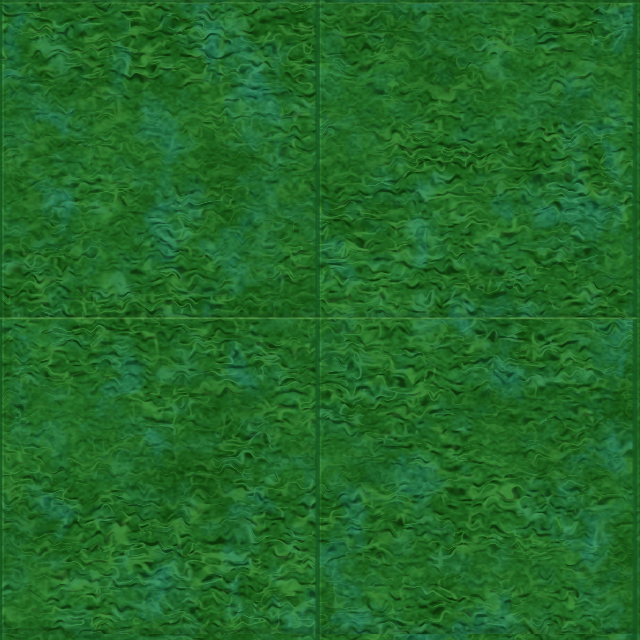
A WebGL 2 fragment shader for this texture:

```glsl
#version 300 es
precision highp float;
// Mossy green tiles, two across and two down, covered in short wavy fibres.
// Warped, flattened noise gives lit relief and thin crests; torn teal stains
// partly recur down each column, with dark upright and pale level seams.
uniform vec2 u_resolution;
out vec4 outColor;

float hash(vec2 p) {
  vec3 q = fract(p.xyx * 0.1031);
  q += dot(q, q.yzx + 33.33);
  return fract((q.x + q.y) * q.z);
}

float noise(vec2 p) {
  vec2 cell = floor(p), f = fract(p);
  f = f * f * (3.0 - 2.0 * f);
  return mix(mix(hash(cell), hash(cell + vec2(1, 0)), f.x),
             mix(hash(cell + vec2(0, 1)), hash(cell + vec2(1, 1)), f.x), f.y);
}

float fbm(vec2 p) {
  float sum = 0.0, weight = 0.5;
  for (int i = 0; i < 4; i++) {
    sum += weight * noise(p);
    p = mat2(0.8, 0.6, -0.6, 0.8) * p * 2.03 + 17.3;
    weight *= 0.5;
  }
  return sum / 0.9375;
}

// Bends the fibres so that they rise and fall along their length.
vec2 bend(vec2 p) {
  return p + 0.012 * (vec2(noise(p * 37.0), noise(p * 41.0 + 40.0)) - 0.5)
           + vec2(0.0, 0.011) * (noise(p * vec2(85, 70) + 9.0) - 0.5);
}

float fibreHeight(vec2 p) {
  return 0.55 * noise(p * vec2(44, 115)) + 0.45 * noise(p * vec2(95, 200) + 31.0);
}

// Thin broken crests along the middle level of a flattened noise field.
float crest(vec2 p, vec2 scale) {
  float level = abs(noise(p * scale) - 0.5);
  return (1.0 - smoothstep(0.02, 0.17, level))
       * smoothstep(0.35, 0.7, noise(p * scale * vec2(0.8, 0.55) + 71.0));
}

void main() {
  vec2 uv = gl_FragCoord.xy / u_resolution;

  // Tile index and signed distance to the nearest seam.
  vec2 size = vec2(0.496, 0.4925);
  vec2 grid = (uv - vec2(0.496, 0.5026)) / size;
  vec2 tile = floor(grid);
  vec2 seam = (grid - floor(grid + 0.5)) * size;
  vec2 p = uv + (tile + 3.0) * vec2(1.37, 2.11);

  // Relief lit from above, with crests in two sizes and fine grain.
  vec2 q = bend(p);
  float relief = fibreHeight(q) - fibreHeight(q + vec2(0.001, 0.004));
  float crests = max(crest(q, vec2(42, 105)), 0.85 * crest(q + 5.0, vec2(64, 150)));
  float grain = noise(p * vec2(230, 260)) + noise(p * vec2(150, 250) + 60.0) - 1.0;
  float patches = fbm(p * vec2(10, 14));
  float rough = 0.35 + 0.65 * smoothstep(0.3, 0.6, fbm(p * vec2(9, 12) + 12.0));

  // Ground runs from deep to leaf green.
  float tone = 0.40 + 0.75 * (patches - 0.5) + rough * 1.1 * relief + 0.36 * grain;
  vec3 color = mix(vec3(0.07, 0.31, 0.06), vec3(0.17, 0.50, 0.20), clamp(tone, 0.0, 1.0));

  // Upright teal stains, warped and torn, blended with each tile's own clouds.
  vec2 column = vec2(p.x, fract(grid.y) * size.y);
  vec2 tear = 0.07 * (vec2(fbm(p * 19.0), fbm(p * 19.0 + 30.0)) - 0.5);
  float cloud = mix(fbm((column + tear) * vec2(17, 10) + 55.0),
                    fbm((p + tear) * vec2(17, 11) + 25.0), 0.4);
  cloud += 0.16 * (fbm(q * vec2(50, 75)) - 0.5);
  float stain = smoothstep(0.54, 0.74, cloud);
  float haze = smoothstep(0.46, 0.72, fbm(p * vec2(30, 38) + 83.0));
  color = mix(color, vec3(0.14, 0.47, 0.33) + 0.14 * relief + 0.06 * grain,
              0.65 * stain + 0.25 * haze);

  // Pale fibres, yellower on grass and cooler over the stains.
  vec3 fibre = mix(vec3(0.30, 0.62, 0.27), vec3(0.28, 0.64, 0.44), max(stain, haze * 0.7));
  color = mix(color, fibre, crests * (0.15 + 0.45 * rough));
  color *= 1.0 - 0.32 * smoothstep(0.05, 0.35, -relief) * rough;

  // Dark upright seam with a faint lit edge.
  float upright = 1.0 - smoothstep(0.002, 0.005, abs(seam.x));
  color = mix(color, vec3(0.08, 0.34, 0.13), 0.75 * upright);
  float edge = 1.0 - smoothstep(0.0005, 0.002, abs(seam.x - 0.005));
  color += vec3(0.04, 0.06, 0.03) * edge;

  // Thin dotted level seam with a shaded band just above it.
  float shade = 1.0 - smoothstep(0.002, 0.007, abs(seam.y - 0.004));
  color *= 1.0 - 0.12 * shade;
  float level = 1.0 - smoothstep(0.0005, 0.0024, abs(seam.y));
  float inside = smoothstep(0.02, 0.05, uv.y) * (1.0 - 0.6 * step(0.9, uv.y));
  float dots = 0.35 + 0.6 * noise(vec2(uv.x * 130.0, 4.0));
  color = mix(color, vec3(0.34, 0.62, 0.29), level * inside * dots);

  // Worn dark rim along the far right and the top.
  float rim = max(smoothstep(0.988, 0.996, uv.x), smoothstep(0.995, 0.999, uv.y));
  color = mix(color, vec3(0.08, 0.34, 0.11), 0.4 * rim);

  outColor = vec4(color, 1.0);
}
```
